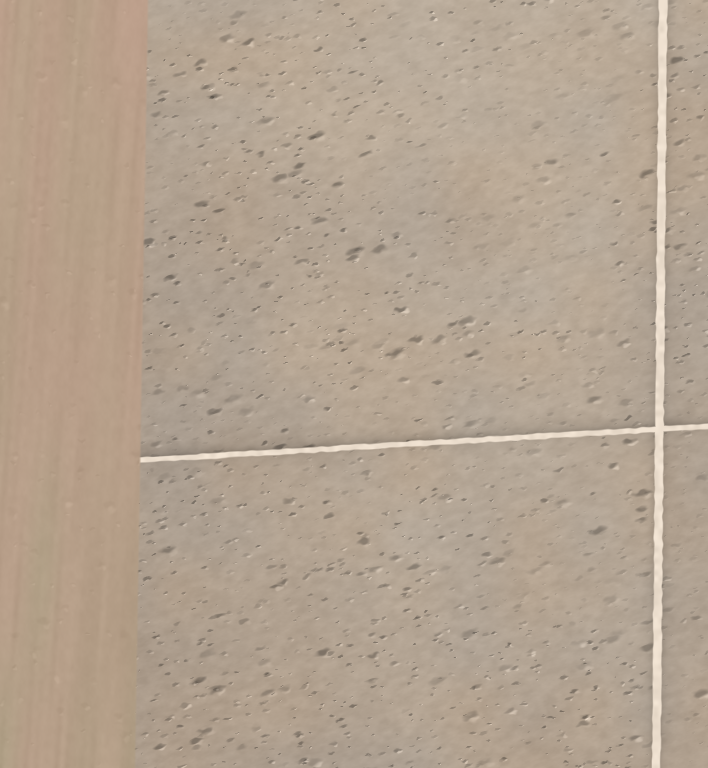
This texture is drawn by a Shadertoy shader. Its source:

```glsl
// Pitted stone tiles with pale grout beside a smooth, faintly brushed border strip.
// Slanted lines place the joints; jittered cells scatter elongated pits with lit
// rims, and layered value noise adds the grain and the slow tonal drift.

#define STRIP_EDGE vec2(0.1758, 0.0169)   // x at the bottom, lean per height
#define UPRIGHT_JOINT vec2(0.8545, 0.0090) // x at the bottom, lean per height
#define LEVEL_JOINT vec2(0.3900, 0.0596)  // y at the left, rise per width
#define UPRIGHT_HALF 0.0056
#define LEVEL_HALF 0.0036
#define PIT_DENSITY 0.34
#define PIT_TILT 0.32
#define GRAIN 0.075
#define STONE_DARK vec3(0.635, 0.575, 0.517)
#define STONE_LIGHT vec3(0.755, 0.695, 0.622)
#define STRIP_COLOR vec3(0.700, 0.618, 0.527)
#define GROUT_COLOR vec3(0.925, 0.870, 0.805)

float hash(vec2 p) {
    vec3 q = fract(vec3(p.xyx) * 0.1031);
    q += dot(q, q.yzx + 33.33);
    return fract((q.x + q.y) * q.z);
}

float noise(vec2 p) {
    vec2 i = floor(p), f = fract(p);
    f = f * f * (3.0 - 2.0 * f);
    return mix(mix(hash(i), hash(i + vec2(1, 0)), f.x),
               mix(hash(i + vec2(0, 1)), hash(i + vec2(1, 1)), f.x), f.y);
}

float fbm(vec2 p) {
    float sum = 0.0, amp = 0.5;
    for (int i = 0; i < 4; i++) {
        sum += amp * noise(p);
        p = p * 2.03 + 17.3;
        amp *= 0.5;
    }
    return sum / 0.9375;
}

// Scattered pits: x is the dark hollow, y the lit rim beside it.
vec2 pits(vec2 p, float seed) {
    vec2 cell = floor(p), result = vec2(0.0);
    for (int j = -1; j <= 1; j++)
    for (int i = -1; i <= 1; i++) {
        vec2 id = cell + vec2(i, j) + seed;
        if (hash(id + 71.0) > PIT_DENSITY) continue;
        vec2 center = id - seed + vec2(hash(id + 11.0), hash(id + 23.0));
        vec2 d = p - center;
        d += 0.22 * (vec2(noise(p * 4.0), noise(p * 4.0 + 9.0)) - 0.5);
        float size = mix(0.13, 0.36, pow(hash(id + 37.0), 2.0));
        float depth = mix(0.3, 1.0, hash(id + 53.0));
        float hollow = 1.0 - smoothstep(0.3, 1.1, length(d * vec2(0.75, 1.1)) / size);
        vec2 rim = d + size * vec2(-0.5, 0.9);
        float lit = 1.0 - smoothstep(0.2, 0.9, length(rim) / size);
        result = max(result, vec2(hollow * depth, lit * hash(id + 67.0)));
    }
    return result;
}

// Stone face: tonal drift, grain, then two sizes of pits.
vec3 stone(vec2 p, float fromStrip, float lastColumn) {
    float tone = 0.22 + 0.25 * smoothstep(0.0, 0.36, fromStrip) + 0.34 * p.y;
    tone += 0.45 * (fbm(p * 7.0) - 0.5) - 0.12 * lastColumn;
    vec3 color = mix(STONE_DARK, STONE_LIGHT, clamp(tone, 0.0, 1.0));
    color += vec3(0.02, 0.0, -0.02) * (noise(p * 13.0 + 5.0) - 0.5);

    float c = cos(PIT_TILT), s = sin(PIT_TILT);
    vec2 q = vec2(c * p.x + s * p.y, c * p.y - s * p.x);
    color += GRAIN * (fbm(q * vec2(75.0, 130.0)) - 0.5);
    for (int i = 0; i < 2; i++) {
        float scale = 42.0 + 40.0 * float(i);
        vec2 pit = pits(q * vec2(0.8, 1.35) * scale, 40.0 * float(i) + 100.0);
        float patchy = mix(0.35, 1.0, smoothstep(0.35, 0.65, noise(p * 9.0 + float(i) * 31.0)));
        color *= 1.0 - 0.30 * pit.x * patchy;
        color += 0.13 * pit.y * patchy * (1.0 - pit.x);
    }
    return color;
}

// Border strip: fine leaning streaks and a rosy tint near the top.
vec3 strip(vec2 p) {
    float along = p.x - 0.07 * p.y;
    vec3 color = STRIP_COLOR;
    color += 0.030 * (noise(vec2(along * 150.0, p.y * 5.0)) - 0.5);
    color += 0.028 * (fbm(p * vec2(150.0, 100.0)) - 0.5);
    color += vec3(0.025, 0.005, 0.012) * smoothstep(0.3, 1.0, p.y);
    color += vec3(0.03, -0.006, 0.012) * (noise(vec2(along * 28.0, p.y * 4.0)) - 0.5);
    vec2 speck = pits(p * 45.0, 300.0);
    return color + 0.035 * speck.y - 0.025 * speck.x;
}

void mainImage(out vec4 fragColor, in vec2 fragCoord) {
    vec2 p = fragCoord / iResolution.y;
    float aa = 1.0 / iResolution.y;
    float fromStrip = p.x - STRIP_EDGE.x - STRIP_EDGE.y * p.y;
    float wobble = 0.0018 * (noise(p * 110.0) - 0.5);
    float across = p.x - UPRIGHT_JOINT.x - UPRIGHT_JOINT.y * p.y + wobble;
    float above = p.y - LEVEL_JOINT.x - LEVEL_JOINT.y * p.x + wobble;

    // Tiles, shaded along the joint edges.
    vec3 color = stone(p, fromStrip, step(0.0, across));
    float uprightGap = abs(across) - UPRIGHT_HALF;
    float levelGap = abs(above) - LEVEL_HALF;
    color *= 1.0 - 0.11 * exp(-max(uprightGap, 0.0) / 0.006);
    color *= 1.0 - mix(0.05, 0.20, step(0.0, above)) * exp(-max(levelGap, 0.0) / 0.007);

    // Grout, then the strip laid over its left end.
    float joint = 1.0 - smoothstep(-aa, aa, min(uprightGap, levelGap));
    vec3 grout = GROUT_COLOR + 0.07 * (noise(p * 130.0) - 0.5);
    color = mix(color, grout, joint);
    color = mix(strip(p), color, smoothstep(-1.5 * aa, 1.5 * aa, fromStrip));
    fragColor = vec4(color, 1.0);
}
```
